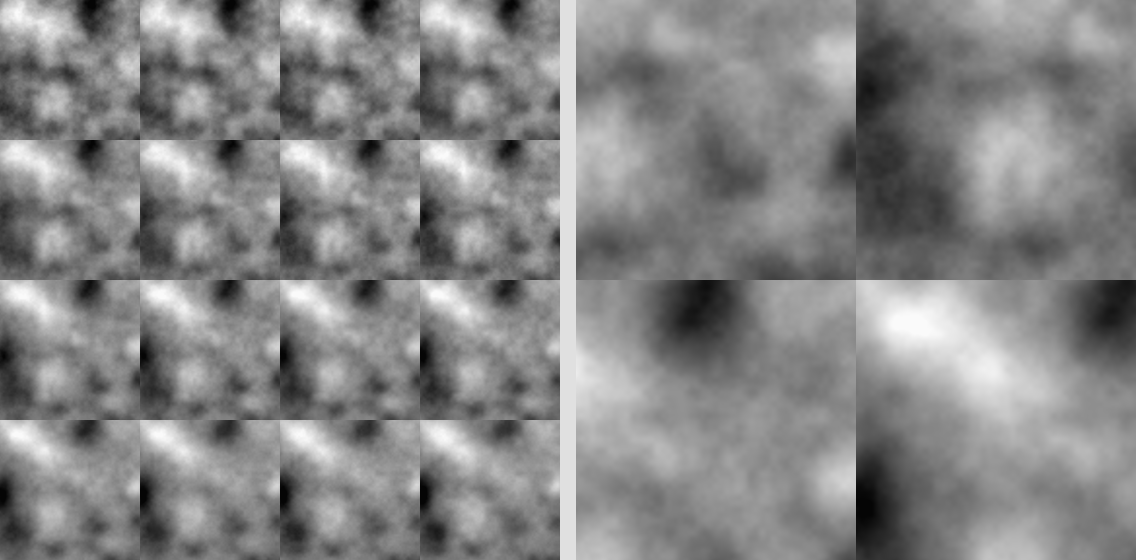
Left, the full canvas; right, a detail of the centre.
Reproduce this texture procedurally as a WebGL 1 fragment shader.

```glsl
precision highp float;
// Four by four sheet of grey cloud tiles, each a later slice of one slowly changing 3D noise.
uniform vec2 u_resolution;

const float TILES = 4.0;
const float SLICE_STEP = 0.012;
const float BASE_GREY = 0.49;

float hash(vec3 cell) {
  cell = fract(cell * vec3(0.1031, 0.1130, 0.0973));
  cell += dot(cell, cell.yzx + 33.33);
  return fract((cell.x + cell.y) * cell.z);
}

// Smooth value noise in the range -1 to 1
float noise(vec3 p) {
  vec3 i = floor(p);
  vec3 f = fract(p);
  f = f * f * (3.0 - 2.0 * f);
  vec2 e = vec2(0.0, 1.0);
  vec4 near = vec4(hash(i), hash(i + e.yxx), hash(i + e.xyx), hash(i + e.yyx));
  vec4 far = vec4(hash(i + e.xxy), hash(i + e.yxy), hash(i + e.xyy), hash(i + e.yyy));
  vec4 layer = mix(near, far, f.z);
  vec2 row = mix(layer.xz, layer.yw, f.x);
  return 2.0 * mix(row.x, row.y, f.y) - 1.0;
}

float fbm(vec3 p) {
  float sum = 0.0;
  float amplitude = 0.5;
  for (int octave = 0; octave < 4; octave++) {
    sum += amplitude * noise(p);
    p = p * 2.0 + vec3(17.3, 9.1, 4.7);
    amplitude *= 0.52;
  }
  return sum;
}

// Soft elliptical patch, 1 at its centre
float patchAt(vec2 p, vec2 center, vec2 radius) {
  vec2 d = (p - center) / radius;
  return exp(-dot(d, d));
}

vec2 rotate(vec2 p, float angle) {
  float c = cos(angle);
  float s = sin(angle);
  return vec2(c * p.x + s * p.y, c * p.y - s * p.x);
}

// Bright masses; age runs from 0 in the first slice to 1 in the last
float lightClouds(vec2 p, float age) {
  vec2 ridge = rotate(p - vec2(0.14, 0.11), 0.56);
  float light = 0.38 * patchAt(ridge, vec2(0.0), vec2(0.21, 0.13));
  light += 0.20 * patchAt(ridge, vec2(0.27, 0.0), vec2(0.26, 0.12));
  light += 0.36 * patchAt(p, vec2(0.97, 0.48), vec2(0.09, 0.10));
  light += 0.23 * patchAt(p, vec2(0.34, 0.70), vec2(0.13, 0.15));
  light += mix(0.22, 0.06, age) * patchAt(p, vec2(0.83, 0.83), vec2(0.11, 0.12));
  light += mix(0.02, 0.22, age) * patchAt(p, vec2(0.90, 0.08), vec2(0.18, 0.17));
  light += mix(0.06, 0.13, age) * patchAt(p, vec2(0.68, 0.42), vec2(0.20, 0.18));
  return light;
}

// Dark masses, some fading and some deepening with age
float darkClouds(vec2 p, float age) {
  vec2 plume = vec2(mix(0.64, 0.61, age), mix(0.09, 0.05, age));
  float dark = mix(0.50, 0.38, age) * patchAt(p, plume, vec2(0.10, mix(0.18, 0.11, age)));
  dark += mix(0.22, 0.46, age) * patchAt(p, vec2(0.02, 0.53), vec2(0.09, 0.16));
  dark += mix(0.17, 0.06, age) * patchAt(p, vec2(0.20, 0.50), vec2(0.15, 0.10));
  dark += mix(0.27, 0.08, age) * patchAt(p, vec2(0.49, 0.51), vec2(0.11, 0.08));
  dark += 0.32 * patchAt(p, vec2(0.10, 0.82), vec2(0.13, 0.14));
  dark += 0.24 * patchAt(p, vec2(0.69, 0.77), vec2(0.08, 0.08));
  dark += 0.20 * patchAt(p, vec2(0.37, 0.93), vec2(0.09, 0.06));
  dark += mix(0.32, 0.14, age) * patchAt(p, vec2(0.99, 0.72), vec2(0.08, 0.08));
  dark += 0.22 * patchAt(p, vec2(0.92, 1.02), vec2(0.20, 0.09));
  return dark;
}

float cloudTile(vec2 p, float slice) {
  float age = slice / (TILES * TILES - 1.0);
  float z = slice * SLICE_STEP;
  // Ragged outlines for the large masses
  vec3 warpPoint = vec3(p * 7.0, z * 5.0);
  vec2 warp = vec2(noise(warpPoint), noise(warpPoint + 41.0));
  vec2 warped = p + 0.025 * warp;
  float grey = BASE_GREY + lightClouds(warped, age) - darkClouds(warped, age);
  // Mottling softens in later slices
  return grey + mix(0.27, 0.17, age) * fbm(vec3(p, z) * 9.0 + 5.0);
}

void main() {
  vec2 grid = gl_FragCoord.xy / u_resolution * TILES;
  grid.y = TILES - grid.y;
  vec2 tile = floor(grid);
  float slice = tile.x + tile.y * TILES;
  float grey = cloudTile(fract(grid), slice);
  gl_FragColor = vec4(vec3(clamp(grey, 0.02, 0.98)), 1.0);
}
```
